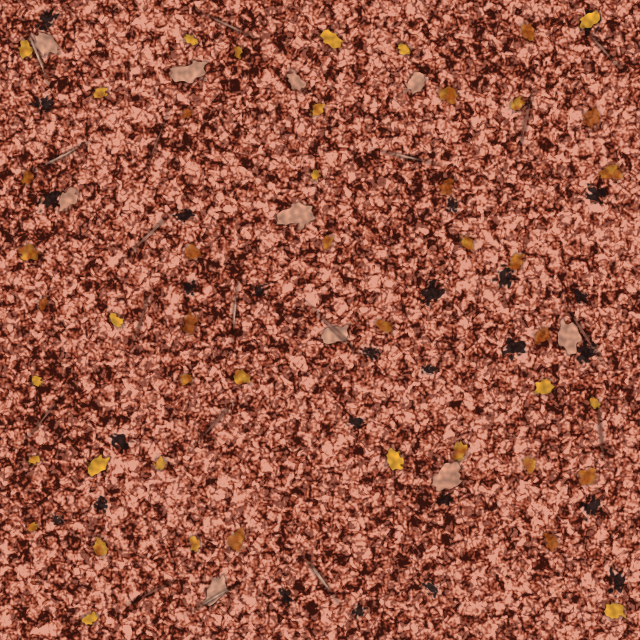
This texture is drawn by a Shadertoy shader. Its source:

```glsl
// Coarse reddish ground meal: crumbly clumps of tiny grains with dark gaps,
// strewn with yellow seeds, pink chips, pale fibres and dark flecks.
// Summed gradient noise and Voronoi grains give a tone that picks a ramp colour.

const float TAU = 6.2832;

// Ground: features per canvas height
const float GRAINS = 140.0;
const float CLUMPS = 42.0;
const float CRUMBS = 88.0;
const float SPECKS = 230.0;
const float DRIFTS = 7.0;
const float CONTRAST = 1.85;
const float BRIGHTNESS = 0.0;

// Tone ramp, from gaps to lit grains
const vec3 GAP   = vec3(0.21, 0.075, 0.05);
const vec3 DEEP  = vec3(0.44, 0.17, 0.11);
const vec3 BRICK = vec3(0.64, 0.31, 0.22);
const vec3 CLAY  = vec3(0.77, 0.46, 0.36);
const vec3 PALE  = vec3(0.88, 0.63, 0.55);
const vec3 DULL  = vec3(0.56, 0.32, 0.26);

// Scattered pieces
const vec3 YELLOW = vec3(0.90, 0.65, 0.22);
const vec3 AMBER  = vec3(0.70, 0.33, 0.09);
const vec3 PINK   = vec3(0.84, 0.58, 0.47);
const vec3 STRAW  = vec3(0.82, 0.67, 0.58);
const vec3 SOOT   = vec3(0.12, 0.08, 0.08);
const float SHADOW = 0.005;

struct Piece { vec2 local; float dist; float pick; };

vec3 hash3(vec2 cell, float seed) {
    uvec3 v = uvec3(ivec3(vec3(cell, seed))) * 1664525u + 1013904223u;
    v.x += v.y * v.z; v.y += v.z * v.x; v.z += v.x * v.y;
    v ^= v >> 16u;
    v.x += v.y * v.z; v.y += v.z * v.x; v.z += v.x * v.y;
    return vec3(v) / float(0xffffffffu);
}

vec2 direction(float turn) { return vec2(cos(TAU * turn), sin(TAU * turn)); }

float corner(vec2 cell, vec2 offset) {
    return dot(direction(hash3(cell, 7.0).x), offset);
}

// Gradient noise scaled to roughly unit deviation
float noise(vec2 p) {
    vec2 i = floor(p), f = p - i, e = vec2(1.0, 0.0);
    vec2 w = f * f * f * (f * (f * 6.0 - 15.0) + 10.0);
    float low  = mix(corner(i, f), corner(i + e, f - e), w.x);
    float high = mix(corner(i + e.yx, f - e.yx), corner(i + 1.0, f - 1.0), w.x);
    return 4.4 * mix(low, high, w.y);
}

// Nearest grain: x = distance to its centre, yz = its random values
vec3 grain(vec2 p) {
    vec2 home = floor(p);
    vec3 best = vec3(9.0);
    for (int y = -1; y <= 1; y++)
    for (int x = -1; x <= 1; x++) {
        vec2 cell = home + vec2(x, y);
        vec3 h = hash3(cell, 3.0);
        float d = length(cell + h.xy - p);
        if (d < best.x) best = vec3(d, h.z, fract(h.x * 37.0 + h.y * 11.0));
    }
    return best;
}

vec3 ramp(float t) {
    vec3 c = mix(GAP, DEEP, clamp((t - 0.05) / 0.15, 0.0, 1.0));
    c = mix(c, BRICK, clamp((t - 0.20) / 0.25, 0.0, 1.0));
    c = mix(c, CLAY, clamp((t - 0.45) / 0.28, 0.0, 1.0));
    return mix(c, PALE, clamp((t - 0.73) / 0.20, 0.0, 1.0));
}

vec3 ground(vec2 p) {
    vec2 bent = p + 0.002 * vec2(noise(p * 60.0), noise(p * 60.0 + 31.0));
    vec3 g = grain(bent * GRAINS);
    float z = 0.45 * noise(bent * CLUMPS) + 0.40 * noise(bent * CRUMBS + 17.0)
            + 0.35 * noise(p * SPECKS + 5.0) + 0.18 * noise(p * DRIFTS + 9.0)
            + 1.7 * (g.y - 0.5) + 2.4 * (0.42 - g.x) + BRIGHTNESS;
    float tone = 1.0 / (1.0 + exp(-CONTRAST * z));
    float midtone = 1.0 - smoothstep(0.12, 0.4, abs(tone - 0.42));
    return mix(ramp(tone), DULL, 0.8 * midtone * step(0.68, g.z));
}

// One cut, wobbly ellipse at most in each cell of a grid
Piece scatter(vec2 p, float cells, float density, vec2 halfSize, float ragged, float seed) {
    vec2 cell = floor(p * cells);
    vec3 place = hash3(cell, seed), look = hash3(cell, seed + 1.0);
    vec2 size = halfSize * mix(0.6, 1.2, look.x);
    vec2 axis = direction(place.z);
    vec2 q = p - (cell + 0.5 + 0.5 * (place.xy - 0.5)) / cells;
    q = vec2(dot(q, axis), dot(q, vec2(-axis.y, axis.x))) / size;
    float edge = max(length(q), dot(q, direction(look.z)) + 0.35);
    edge += ragged * noise(q * 1.7 + 50.0 * place.xy);
    float dist = look.y < density ? (edge - 1.0) * size.y : 1.0;
    return Piece(q, dist, fract(look.z * 13.0));
}

vec3 lay(vec3 base, Piece piece, vec3 colour, float opacity, vec2 p) {
    float blur = 0.7 / iResolution.y;
    base *= 1.0 - 0.4 * opacity * (1.0 - smoothstep(0.0, SHADOW, piece.dist));
    float light = 0.95 + 0.08 * clamp(piece.local.y, -1.0, 1.0) + 0.07 * noise(p * 110.0);
    return mix(base, colour * light, opacity * (1.0 - smoothstep(-blur, blur, piece.dist)));
}

vec3 meal(vec2 p) {
    vec3 c = ground(p);
    Piece fleck = scatter(p, 8.0, 0.28, vec2(0.014, 0.010), 0.32, 20.0);
    c = lay(c, fleck, SOOT, 0.8, p);
    Piece seed = scatter(p, 9.0, 0.5, vec2(0.015, 0.011), 0.12, 30.0);
    vec3 seedColour = mix(AMBER, YELLOW, smoothstep(0.2, 0.7, seed.pick + 0.12 * noise(p * 70.0)));
    c = lay(c, seed, seedColour, mix(0.6, 0.95, seed.pick), p);
    Piece chip = scatter(p, 5.0, 0.38, vec2(0.028, 0.018), 0.12, 40.0);
    c = lay(c, chip, mix(PINK, STRAW, chip.pick * 0.6), 0.9, p);
    Piece fibre = scatter(p, 7.0, 0.42, vec2(0.024, 0.0021), 0.1, 50.0);
    return lay(c, fibre, mix(DULL, STRAW, smoothstep(0.0, 0.6, fibre.pick)), 0.9, p);
}

void mainImage(out vec4 fragColor, in vec2 fragCoord) {
    // Average four samples per pixel
    vec3 sum = vec3(0.0);
    for (int i = 0; i < 4; i++) {
        vec2 shift = 0.5 * vec2(i % 2, i / 2) - 0.25;
        sum += meal((fragCoord + shift) / iResolution.y);
    }
    fragColor = vec4(sum / 4.0, 1.0);
}
```
